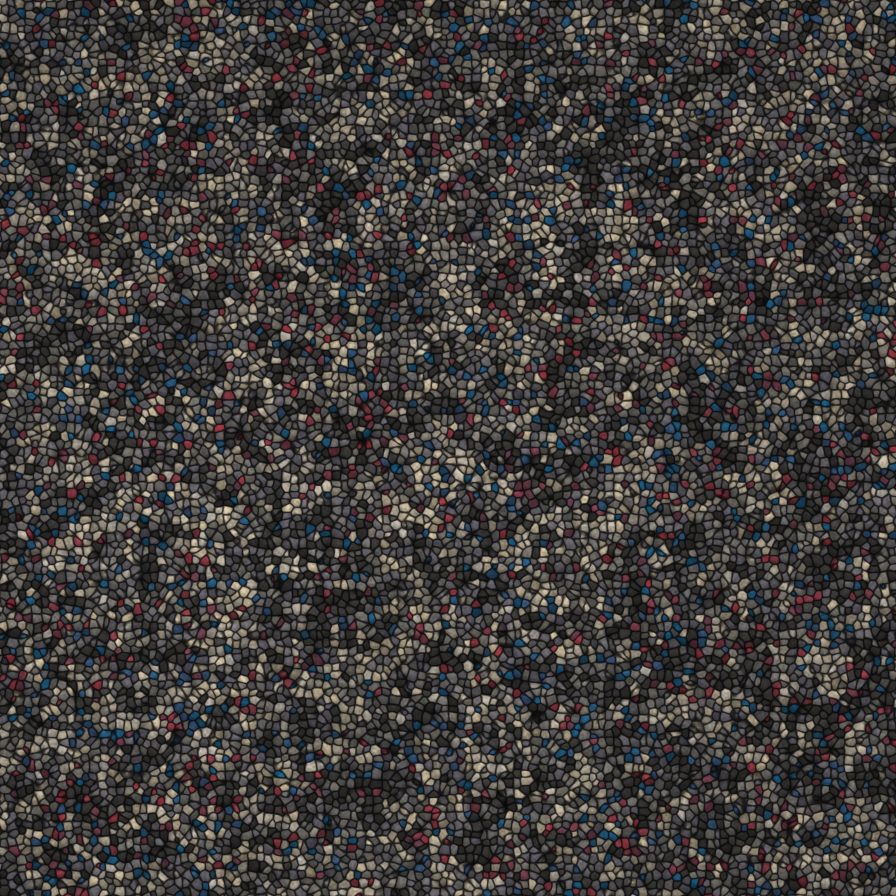
Write a Shadertoy shader that draws this texture.

```glsl
// Loop-pile carpet seen from above: small rounded yarn tufts in beige, grey
// and charcoal with blue and red flecks. Tufts are jittered elliptical Voronoi
// cells, domed and darkened at their gaps; noise gathers the shades in clumps.

#define TUFTS 108.0        // tufts across the canvas
#define JITTER 0.85        // irregularity of tuft positions
#define CLUMPING 0.50      // 0 = scattered shades, 1 = smooth clumps
#define BEIGE_LEVEL 0.605  // shade value above which yarn is beige
#define DARK_LEVEL 0.345   // shade value below which yarn is charcoal
#define BLUE_SHARE 0.085
#define RED_SHARE 0.080
#define GAP_LIGHT 0.24     // light left between tufts
#define GAP_WIDTH 0.36
#define FIBRE 0.30         // strength of the fine yarn grain
#define EXPOSURE 1.08
#define SAMPLES 2          // antialiasing grid per pixel side

// Integer hash: three values in 0..1 for a cell and a seed
vec3 hash3(vec2 cell, int seed) {
    uvec3 v = uvec3(ivec3(ivec2(cell) + 4096, seed));
    v = v * 1664525u + 1013904223u;
    v.x += v.y * v.z; v.y += v.z * v.x; v.z += v.x * v.y;
    v ^= v >> 16u;
    v.x += v.y * v.z; v.y += v.z * v.x; v.z += v.x * v.y;
    return vec3(v >> 8u) / 16777216.0;
}

float valueNoise(vec2 p, int seed) {
    vec2 i = floor(p), f = fract(p);
    f = f * f * (3.0 - 2.0 * f);
    float low = mix(hash3(i, seed).x, hash3(i + vec2(1, 0), seed).x, f.x);
    float high = mix(hash3(i + vec2(0, 1), seed).x, hash3(i + vec2(1, 1), seed).x, f.x);
    return mix(low, high, f.y);
}

// x: blue fleck, y: red fleck
bvec2 fleckKind(float pick) {
    return bvec2(pick < BLUE_SHARE, pick > 1.0 - RED_SHARE);
}

vec3 yarnColour(vec2 cell) {
    vec3 rnd = hash3(cell, 2);
    bvec2 fleck = fleckKind(hash3(cell, 1).z);
    if (fleck.x) return mix(vec3(0.07, 0.27, 0.38), vec3(0.17, 0.24, 0.34), rnd.y);
    if (fleck.y) return mix(vec3(0.46, 0.16, 0.19), vec3(0.31, 0.19, 0.23), rnd.y);

    // Clumps are a little wider than tall
    float clump = valueNoise(cell * vec2(0.34, 0.46), 3);
    float shade = mix(rnd.x, clump, CLUMPING);
    vec3 beige = mix(vec3(0.59, 0.54, 0.45), vec3(0.52, 0.50, 0.47), rnd.y);
    vec3 grey = mix(vec3(0.36, 0.35, 0.32), vec3(0.29, 0.28, 0.31), rnd.y);
    vec3 charcoal = vec3(0.165, 0.16, 0.155);
    vec3 yarn = mix(charcoal, grey, smoothstep(-0.03, 0.03, shade - DARK_LEVEL));
    return mix(yarn, beige, smoothstep(-0.02, 0.02, shade - BEIGE_LEVEL));
}

vec3 carpet(vec2 uv) {
    vec2 p = uv * TUFTS;
    vec2 home = floor(p), nearestCell = home, nearestOffset = vec2(0);
    float nearest = 9.0, second = 9.0;

    // Two nearest tufts in an elliptical, size-weighted metric
    for (int y = -1; y <= 1; y++)
    for (int x = -1; x <= 1; x++) {
        vec2 cell = home + vec2(x, y);
        vec3 rnd = hash3(cell, 1);
        vec3 form = hash3(cell, 4);
        vec2 offset = p - cell - 0.5 - JITTER * (rnd.xy - 0.5);
        float angle = form.x * 3.1416;
        vec2 axis = vec2(cos(angle), sin(angle));
        vec2 local = vec2(dot(offset, axis), dot(offset, vec2(-axis.y, axis.x)));
        float size = mix(0.84, 1.20, form.y) * (any(fleckKind(rnd.z)) ? 0.86 : 1.0);
        float dist = length(local * vec2(0.88, 1.14)) / size;
        if (dist < nearest) {
            second = nearest;
            nearest = dist;
            nearestCell = cell;
            nearestOffset = offset;
        } else {
            second = min(second, dist);
        }
    }

    // Dome, gaps, pile height and fine fibres
    float body = smoothstep(0.0, GAP_WIDTH, second - nearest);
    float dome = 1.08 - 0.45 * nearest * nearest + 0.22 * nearestOffset.y;
    float height = mix(0.70, 1.12, hash3(nearestCell, 5).x);
    float fibre = 1.0 + FIBRE * (valueNoise(p * 3.6, 6) - 0.5);
    float light = mix(GAP_LIGHT, 1.0, body) * dome * height * fibre;

    // Soft falloff toward the top and uneven wear
    float wear = 0.94 + 0.12 * valueNoise(uv * 5.0, 7) - 0.08 * smoothstep(0.5, 1.0, uv.y);
    return yarnColour(nearestCell) * light * wear * EXPOSURE + 0.012;
}

void mainImage(out vec4 fragColor, in vec2 fragCoord) {
    vec3 total = vec3(0);
    for (int j = 0; j < SAMPLES; j++)
    for (int i = 0; i < SAMPLES; i++) {
        vec2 subPixel = (vec2(i, j) + 0.5) / float(SAMPLES) - 0.5;
        total += carpet((fragCoord + subPixel) / iResolution.y);
    }
    fragColor = vec4(total / float(SAMPLES * SAMPLES), 1.0);
}
```
